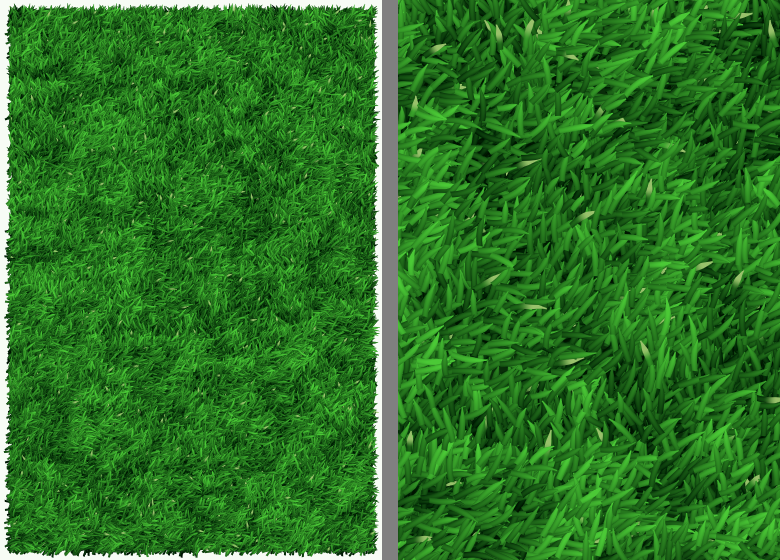
Left: the whole. Right: its middle third, enlarged.
This texture is drawn by a WebGL 1 fragment shader. Its source:

```glsl
precision highp float;
// A rectangular mat of artificial grass with a ragged fringe on white.
// Layers of jittered grid cells each hold one tapered, bent blade; layers are
// painted from deep and dark to high and bright, tinted by tuft noise.

uniform vec2 u_resolution;

// Colours: blade tones run linearly from SHADE to SUNLIT and a little beyond
const vec3 PAPER = vec3(0.97, 0.99, 0.96);
const vec3 SHADE = vec3(0.05, 0.25, 0.05);
const vec3 SUNLIT = vec3(0.23, 0.65, 0.17);
const vec3 STRAW = vec3(0.60, 0.76, 0.42);

// Sizes, in canvas heights
const vec2 MARGIN_LOW = vec2(0.018, 0.015);   // left, bottom
const vec2 MARGIN_HIGH = vec2(0.014, 0.016);  // right, top
const float FLOOR_INSET = 0.003;
const float CELL = 0.0115;
const float SHORTEST = 0.006;                 // half lengths of blades
const float LONGEST = 0.0112;
const float HALF_WIDTH = 0.0018;

// Growth and shading
const int LAYERS = 11;
const float TUFT_FREQUENCY = 42.0;
const float LEAN_FREQUENCY = 24.0;
const float LEAN_LOW = 0.65;                  // mean angle at the bottom
const float LEAN_HIGH = 1.30;                 // mean angle at the top
const float LEAN_SWAY = 1.7;
const float LEAN_SPREAD = 1.9;
const float STRAW_SHARE = 0.012;
const float TOP_TONE = 0.82;
const float DEPTH_FADE = 0.085;
const float BLADE_VARIATION = 0.75;
const float TIP_GLOW = 0.25;
const float EDGE_SHADE = 0.35;
const float TUFT_CONTRAST = 0.7;

float hash(vec2 p) {
  return fract(sin(dot(p, vec2(12.9898, 78.233))) * 43758.5453);
}

float valueNoise(vec2 p) {
  vec2 i = floor(p);
  vec2 f = fract(p);
  f = f * f * (3.0 - 2.0 * f);
  float low = mix(hash(i), hash(i + vec2(1.0, 0.0)), f.x);
  float high = mix(hash(i + vec2(0.0, 1.0)), hash(i + 1.0), f.x);
  return mix(low, high, f.y);
}

// Signed distance inside the mat, positive within
float insideMat(vec2 p, vec2 canvas) {
  vec2 d = min(p - MARGIN_LOW, canvas - MARGIN_HIGH - p);
  return min(d.x, d.y);
}

// Paints the blade of one cell over the colour so far
vec3 paintBlade(vec3 under, vec2 p, vec2 cell, vec2 shift, float depth,
                vec2 canvas, float pixel) {
  vec2 seed = cell + depth * vec2(17.3, 31.7);
  vec2 jitter = vec2(hash(seed), hash(seed + 5.3));
  vec2 centre = (cell + jitter) * CELL - shift;
  vec2 q = p - centre;
  if (dot(q, q) > LONGEST * LONGEST * 1.2) return under;
  if (insideMat(centre, canvas) < 0.0) return under;

  // Blade axes: neighbours share a lean, each adds its own
  float sway = valueNoise(centre * LEAN_FREQUENCY + 7.0) - 0.5;
  float angle = mix(LEAN_LOW, LEAN_HIGH, centre.y) + sway * LEAN_SWAY
              + (hash(seed + 9.1) - 0.5) * LEAN_SPREAD;
  vec2 axis = vec2(cos(angle), sin(angle));
  float reach = mix(SHORTEST, LONGEST, hash(seed + 13.7));
  float along = dot(q, axis) / reach;
  float bend = (hash(seed + 21.9) - 0.5) * 0.35 * reach;
  float across = abs(dot(q, vec2(-axis.y, axis.x)) + bend * along * along);

  // Tapered, smoothed outline
  float width = HALF_WIDTH * (1.0 - 0.75 * smoothstep(0.1, 1.0, along));
  float cover = clamp((width - across) / pixel + 0.5, 0.0, 1.0)
              * clamp((1.0 - abs(along)) * reach / pixel + 0.5, 0.0, 1.0);

  // Tone from depth, blade, tip, edge and tuft
  float tuft = valueNoise(centre * TUFT_FREQUENCY * vec2(0.85, 1.15)) - 0.5;
  float tone = TOP_TONE - DEPTH_FADE * depth
             + (hash(seed + 27.1) - 0.5) * BLADE_VARIATION
             + along * TIP_GLOW + tuft * TUFT_CONTRAST
             - EDGE_SHADE * min(across * across / (width * width), 1.0);
  vec3 colour = mix(SHADE, SUNLIT, clamp(tone, -0.45, 1.35));
  float straw = step(hash(seed + 33.3), STRAW_SHARE);
  colour = mix(colour, STRAW, straw * smoothstep(-0.6, 0.3, along));
  return mix(under, colour, cover);
}

void main() {
  float pixel = 1.0 / u_resolution.y;
  vec2 p = gl_FragCoord.xy * pixel;
  vec2 canvas = vec2(u_resolution.x * pixel, 1.0);

  // Dark floor of the mat on white
  float ground = (insideMat(p, canvas) - FLOOR_INSET) / pixel + 0.5;
  vec3 colour = mix(PAPER, SHADE * 0.7, clamp(ground, 0.0, 1.0));

  // Blades, deepest layer first
  for (int layer = 0; layer < LAYERS; layer++) {
    float depth = float(LAYERS - 1 - layer);
    vec2 shift = CELL * fract(depth * vec2(0.618, 0.371));
    vec2 home = floor((p + shift) / CELL);
    for (int y = -1; y <= 1; y++) {
      for (int x = -1; x <= 1; x++) {
        vec2 cell = home + vec2(float(x), float(y));
        colour = paintBlade(colour, p, cell, shift, depth, canvas, pixel);
      }
    }
  }
  gl_FragColor = vec4(colour, 1.0);
}
```
